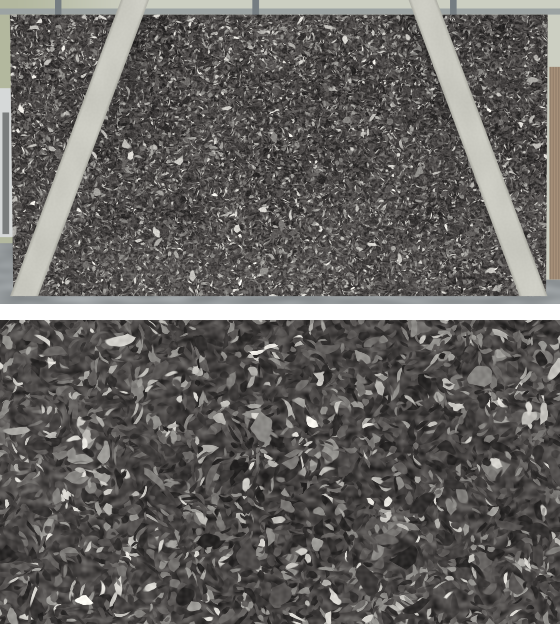
Top, the full canvas; bottom, a detail of the centre.
Reproduce this texture procedurally as a Shadertoy shader.

```glsl
// A dark flaked stone slab held by two pale slanted straps in a bright workshop.

vec2 hash2(vec2 p) {
    vec3 q = fract(p.xyx * vec3(0.1031, 0.1030, 0.0973));
    q += dot(q, q.yzx + 33.33);
    return fract((q.xx + q.yz) * q.zy);
}

float gradientDot(vec2 cell, vec2 offset) {
    float angle = 6.2832 * hash2(cell + 71.0).x;
    return dot(vec2(cos(angle), sin(angle)), offset);
}

float gradientNoise(vec2 p) {
    vec2 i = floor(p), f = fract(p);
    vec2 u = f * f * f * (f * (f * 6.0 - 15.0) + 10.0);
    vec2 e = vec2(1, 0);
    return mix(mix(gradientDot(i, f), gradientDot(i + e, f - e), u.x),
               mix(gradientDot(i + e.yx, f - e.yx), gradientDot(i + 1.0, f - 1.0), u.x), u.y);
}

// Coverage between two limits, softened over one pixel.
float band(float x, float low, float high) {
    float aa = 0.7 / iResolution.y;
    return smoothstep(low - aa, low + aa, x) * (1.0 - smoothstep(high - aa, high + aa, x));
}

// Paints bent, ragged flakes of one size over the tone below.
float flakeLayer(float tone, vec2 p, float density, float share, float glow) {
    vec2 g = p * density + density * 1.7;
    vec2 home = floor(g);
    float aa = 0.6 * density / iResolution.y;
    float rough = 0.3 * gradientNoise(g * 2.6);
    for (int y = -1; y <= 1; y++)
    for (int x = -1; x <= 1; x++) {
        vec2 cell = home + vec2(x, y);
        vec2 spot = hash2(cell), form = hash2(cell + 37.3), look = hash2(cell + 91.7);
        vec2 q = g - cell - 0.5 - 0.7 * (spot - 0.5);
        float angle = 6.2832 * form.x;
        q = mat2(cos(angle), sin(angle), -sin(angle), cos(angle)) * q;
        q.y += (spot.x - 0.5) * 1.4 * q.x * q.x;
        vec2 radius = vec2(mix(0.4, 0.75, spot.y), mix(0.13, 0.42, form.y * form.y));
        float d = (length(q / radius) - 1.0 + rough) * radius.y;
        d = max(d, dot(q, vec2(0.8, 0.6)) - 0.32);
        float h = fract(look.x * 7.0 + spot.x);
        float flakeTone = 0.15 + 0.30 * h + glow * pow(h, 5.0);
        float cover = (1.0 - smoothstep(-aa, aa, d)) * step(look.y, share);
        tone = mix(tone, flakeTone, cover);
    }
    return tone;
}

vec3 stone(vec2 p) {
    vec2 warp = vec2(gradientNoise(p * 24.0), gradientNoise(p * 24.0 + 50.0));
    vec2 w = p + 0.012 * warp;
    float tone = 0.28 + 0.25 * gradientNoise(w * vec2(70, 110));
    tone = flakeLayer(tone, w, 48.0, 0.7, 0.25);
    tone = flakeLayer(tone, w, 72.0, 0.7, 0.40);
    tone = flakeLayer(tone, w, 105.0, 0.6, 0.45);
    tone = flakeLayer(tone, w, 60.0, 0.22, 0.55);
    tone = flakeLayer(tone, p, 34.0, 0.10, 0.50);
    // Fine grain, broad clouds and haze toward the floor.
    tone += 0.08 * gradientNoise(p * 170.0) + 0.05 * gradientNoise(p * 5.0);
    tone += 0.035 * (1.0 - smoothstep(0.0, 0.6, p.y)) - 0.01;
    tone = max(tone, 0.12);
    return tone * mix(vec3(1.03, 0.985, 0.97), vec3(1.01, 1.0, 0.975), smoothstep(0.2, 0.6, tone));
}

vec3 workshop(vec2 p) {
    vec3 wall = mix(vec3(0.70, 0.72, 0.62), vec3(0.80, 0.81, 0.76), smoothstep(0.0, 0.5, p.x));
    // Ceiling rail and evenly spaced posts.
    wall = mix(wall, vec3(0.61, 0.64, 0.64), band(p.y, 0.952, 0.972));
    wall = mix(wall, vec3(0.46, 0.49, 0.51), band(mod(p.x - 0.18, 0.65), 0.0, 0.022));
    // White panel on the left, timber stack on the right.
    wall = mix(wall, vec3(0.84, 0.85, 0.85), band(p.y, 0.22, 0.71) * band(p.x, -1.0, 0.3));
    wall = mix(wall, vec3(0.48, 0.49, 0.49), band(p.y, 0.23, 0.63) * band(p.x, 0.008, 0.03));
    vec3 timber = vec3(0.66, 0.57, 0.48) * (0.94 + 0.06 * sin(p.x * 700.0));
    wall = mix(wall, timber, band(p.y, 0.08, 0.78) * band(p.x, 1.807, 3.0));
    vec3 ground = vec3(0.58, 0.60, 0.61) + 0.12 * gradientNoise(p * vec2(9, 30));
    float line = p.x < 0.9 ? 0.2 : 0.08;
    return mix(wall, ground, band(p.y, -1.0, line));
}

void mainImage(out vec4 fragColor, in vec2 fragCoord) {
    vec2 p = fragCoord / iResolution.y;
    p.x += 0.921 - 0.5 * iResolution.x / iResolution.y;

    vec3 color = workshop(p);
    float slab = band(p.x, 0.032 + 0.012 * (1.0 - p.y), 1.802 - 0.006 * (1.0 - p.y))
               * band(p.y, 0.026, 0.952);

    // Mirrored straps spread apart toward the floor.
    float side = abs(p.x - 0.917) - mix(0.84, 0.473, (p.y - 0.02) / 0.98);
    float shadow = 0.22 * exp(-18.0 * abs(side + 0.045)) * smoothstep(0.1, 0.8, p.y);
    color = mix(color, stone(p) * (1.0 - shadow), slab);

    vec3 cloth = vec3(0.79, 0.79, 0.755) + 0.035 * gradientNoise(p * vec2(14, 8));
    cloth += 0.012 * gradientNoise(p * 120.0);
    cloth -= 0.10 * smoothstep(0.034, 0.046, abs(side));
    color = mix(color, cloth, band(side, -0.046, 0.046) * band(p.y, 0.026, 2.0));

    fragColor = vec4(color, 1.0);
}
```
